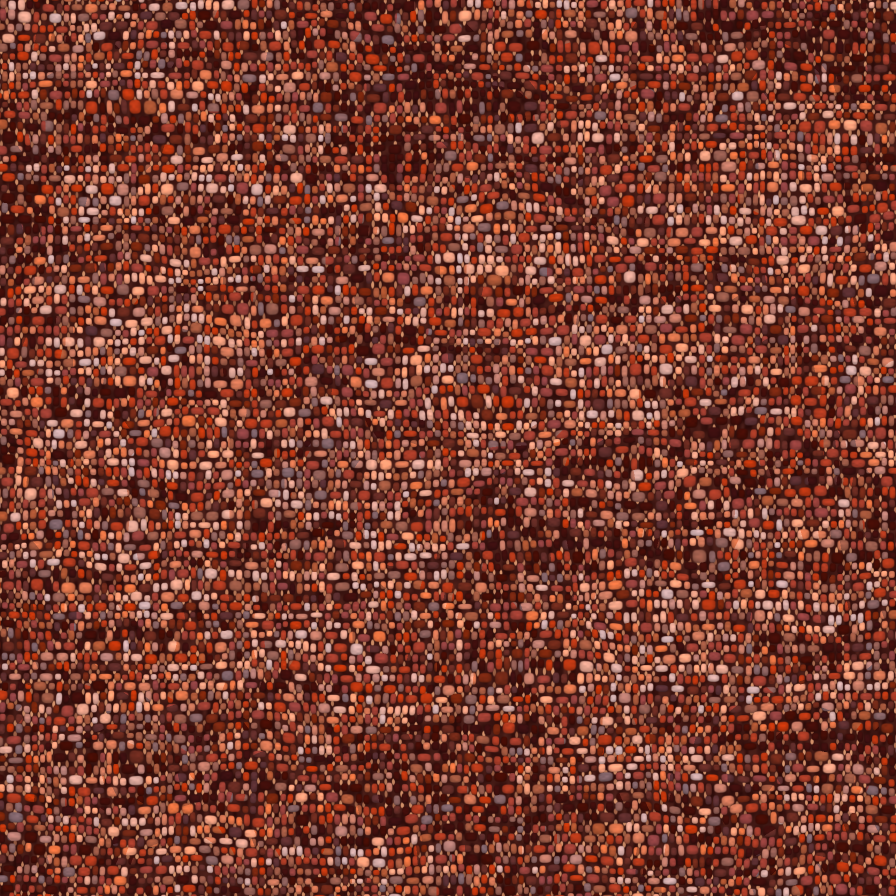
Give the GLSL for this texture, as a Shadertoy shader.

```glsl
// Tweed upholstery cloth: rows of nubby red, rust and tan yarn over dark warp threads
#define ROWS 88.0
#define COLUMNS 118.0
#define LONG_SHARE 0.34
#define WOBBLE 0.35
#define STREAK 0.55
#define HUE_SPREAD 0.8
#define EDGE_SOFTNESS 0.28
#define FLECK_SHARE 0.5

const vec3 MAROON = vec3(0.22, 0.05, 0.04);
const vec3 BROWN  = vec3(0.36, 0.15, 0.12);
const vec3 RUST   = vec3(0.57, 0.21, 0.15);
const vec3 DUSTY  = vec3(0.51, 0.32, 0.28);
const vec3 TAN    = vec3(0.71, 0.42, 0.33);
const vec3 CREAM  = vec3(0.78, 0.57, 0.51);

float hash(vec2 p) {
    return fract(sin(dot(p, vec2(127.1, 311.7))) * 43758.5453);
}

float noise(vec2 p) {
    vec2 cell = floor(p), f = fract(p);
    f = f * f * (3.0 - 2.0 * f);
    return mix(mix(hash(cell), hash(cell + vec2(1, 0)), f.x),
               mix(hash(cell + vec2(0, 1)), hash(cell + vec2(1, 1)), f.x), f.y);
}

// Yarn colour for a tone from 0 (dark) to 1 (light), with a warm or cool drift
vec3 yarnColor(float tone, float drift) {
    vec3 color = MAROON;
    if (tone > 0.10) color = BROWN;
    if (tone > 0.27) color = RUST;
    if (tone > 0.56) color = DUSTY;
    if (tone > 0.73) color = TAN;
    if (tone > 0.89) color = CREAM;
    float amount = HUE_SPREAD * smoothstep(0.1, 0.5, color.r);
    return color + (drift - 0.42) * amount * vec3(0.22, -0.06, -0.25);
}

// Dark ground with thin upright warp flecks glinting between the rows
vec3 warpGround(vec2 p) {
    vec2 cell = floor(p + 0.5);
    vec2 offset = p - cell;
    float pick = hash(cell + 41.0);
    float fleck = 1.0 - smoothstep(0.5, 1.0, length(offset / vec2(0.26, 0.36)));
    vec3 glint = mix(DUSTY, CREAM, hash(cell + 73.0)) * vec3(1.1, 1.05, 0.85);
    vec3 ground = mix(MAROON * 0.75, BROWN * 0.85, noise(p * vec2(2.0, 1.5)));
    return mix(ground, glint, fleck * step(1.0 - FLECK_SHARE, pick));
}

vec3 cloth(vec2 uv) {
    // Threads wander slightly from a straight grid
    vec2 p = uv * vec2(COLUMNS, ROWS);
    p.y += WOBBLE * 2.0 * (noise(uv * vec2(14.0, 30.0)) - 0.5);
    p.x += WOBBLE * 2.0 * (noise(uv * vec2(30.0, 12.0) + 9.0) - 0.5);
    vec3 color = warpGround(p);
    float top = 0.0;

    // Thick nubs may cover part of the rows above and below
    for (int j = -1; j <= 1; j++) {
        float row = floor(p.y) + float(j);
        float x = p.x + mod(row, 2.0) + 0.3 * (hash(vec2(row, 5.0)) - 0.5);
        float pairStart = 2.0 * floor(x * 0.5);
        bool isLong = hash(vec2(pairStart, row)) < LONG_SHARE;
        float start = isLong ? pairStart : floor(x);
        vec2 id = vec2(start + (isLong ? 0.37 : 0.0), row);

        // Rounded nub with its own size and place
        float plump = hash(id + 17.0);
        vec2 halfSize = vec2(isLong ? 0.93 : 0.47, mix(0.36, 0.60, plump));
        vec2 center = vec2(start + (isLong ? 1.0 : 0.5),
                           row + 0.5 + 0.24 * (hash(id + 29.0) - 0.5));
        vec2 q = abs(vec2(x, p.y) - center) / halfSize;
        float radius = pow(dot(q * q * q, vec2(1.0)), 1.0 / 3.0);
        float cover = 1.0 - smoothstep(1.0 - EDGE_SOFTNESS, 1.0, radius);
        float dome = sqrt(max(0.0, 1.0 - radius * radius));
        float rise = dome * (0.6 + 0.4 * plump);

        // Long streaks bring darker and lighter runs of yarn
        float streak = noise(vec2(uv.x * 9.0, row * 0.55))
                     + 0.5 * noise(uv * 7.0 + 31.0) - 0.75;
        float tone = hash(id + 53.0) + STREAK * streak;
        vec3 yarn = yarnColor(tone, hash(id + 91.0));
        float slope = (p.y - center.y) / halfSize.y;
        float fiber = noise(vec2(x * 2.5, p.y * 5.0)) - 0.5;
        yarn *= 0.64 + 0.56 * dome + 0.14 * slope + 0.16 * fiber;
        if (rise > top) {
            color = mix(color, yarn, cover);
            top = rise;
        }
    }
    return color;
}

void mainImage(out vec4 fragColor, in vec2 fragCoord) {
    // Four samples per pixel smooth the fine weave
    vec3 color = vec3(0.0);
    for (int i = 0; i < 4; i++) {
        vec2 shift = vec2(i % 2, i / 2) * 0.5 - 0.25;
        color += cloth((fragCoord + shift) / iResolution.y);
    }
    fragColor = vec4(clamp(color * 0.25, 0.0, 1.0), 1.0);
}
```
